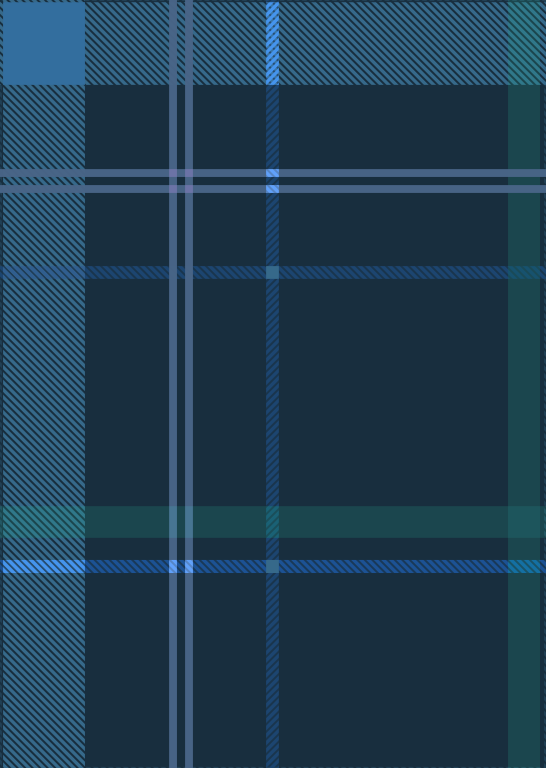
A Shadertoy shader for this pattern:

```glsl
const vec2 TILE = vec2(0.7109, 1.0);
const float HATCH_PITCH = 0.00977;

const vec3 GROUND = vec3(0.095, 0.182, 0.245);
const vec3 STEEL  = vec3(0.21, 0.41, 0.54);
const vec3 ROYAL  = vec3(0.20, 0.43, 0.62);
const vec3 SLATE  = vec3(0.285, 0.395, 0.53);
const vec3 LILAC  = vec3(0.42, 0.45, 0.65);
const vec3 NAVY   = vec3(0.11, 0.27, 0.44);
const vec3 COBALT = vec3(0.11, 0.32, 0.58);
const vec3 SKY    = vec3(0.27, 0.58, 0.93);
const vec3 GREEN  = vec3(0.105, 0.275, 0.305);

// Antialiased stripe coverage
float band(float x, float center, float halfWidth, float aa) {
    return clamp((halfWidth - abs(x - center)) / aa + 0.5, 0.0, 1.0);
}

// Two narrow stripes mirrored about a center
float twinBand(float x, float center, float gap, float halfWidth, float aa) {
    return band(abs(x - center), gap, halfWidth, aa);
}

// Diagonal twill lines; duty is the lit share of each pitch
float twill(float diagonal, float pitch, float duty, float aa) {
    float d = abs(fract(diagonal / pitch) - 0.5) * pitch;
    return clamp((0.5 * duty * pitch - d) / (1.4 * aa) + 0.5, 0.0, 1.0);
}

vec3 tartan(vec2 p, float aa) {
    // Twill runs: falling to the right, and rising to the right
    float falling = twill(p.x - p.y, HATCH_PITCH, 0.62, aa);
    float rising = twill(p.x + p.y, HATCH_PITCH, 0.62, aa);

    // Stripe coverage: x holds the vertical stripe, y the horizontal one
    vec2 wide = vec2(band(p.x, 0.0573, 0.0533, aa), band(p.y, 0.0567, 0.0538, aa));
    vec2 twin = vec2(twinBand(p.x, 0.2357, 0.0104, 0.0051, aa),
                     twinBand(p.y, 0.2357, 0.0104, 0.0051, aa));
    vec2 thin = vec2(band(p.x, 0.3548, 0.0083, aa), band(p.y, 0.3548, 0.0083, aa));
    vec2 green = vec2(band(p.x, 0.6823, 0.0208, aa), band(p.y, 0.6797, 0.0206, aa));
    float bright = band(p.y, 0.7376, 0.0085, aa);

    // Wide twill stripes and their solid crossing
    float wideAny = max(wide.x, wide.y);
    vec3 color = mix(GROUND, STEEL, wideAny * falling);
    color = mix(color, ROYAL, wide.x * wide.y);

    // Faint stitches along the tile seam
    vec2 seam = vec2(band(p.x, 0.0, 0.0025, aa) + band(p.x, TILE.x, 0.0025, aa),
                     band(p.y, 0.0, 0.0015, aa) + band(p.y, TILE.y, 0.0015, aa));
    color = mix(color, STEEL, 0.3 * falling * min(seam.x + seam.y, 1.0));

    // Sheer green stripes tint whatever they cross
    float greenAny = max(green.x, green.y);
    vec3 tint = mix(GREEN - GROUND, vec3(-0.02, 0.06, 0.0), wideAny * falling);
    color += tint * greenAny;
    color += vec3(0.01, 0.06, 0.055) * green.x * green.y;

    // Thin twill stripes, lighter over the other stripes
    vec3 thinV = mix(NAVY, vec3(0.10, 0.38, 0.46), green.y);
    thinV = mix(thinV, SKY, wide.y);
    color = mix(color, thinV, thin.x * mix(0.3, 1.0, rising));
    vec3 thinH = mix(NAVY, vec3(0.09, 0.32, 0.43), green.x);
    thinH = mix(thinH, vec3(0.19, 0.37, 0.56), wide.x);
    color = mix(color, thinH, thin.y * mix(0.3, 1.0, falling));
    vec3 brightH = mix(COBALT, vec3(0.08, 0.44, 0.64), green.x);
    brightH = mix(brightH, SKY, wide.x);
    color = mix(color, brightH, bright * mix(0.3, 1.0, falling));
    color = mix(color, STEEL, thin.x * max(thin.y, bright));

    // Twin solid lines, with bright knots where they meet blue thread
    vec3 twinColor = SLATE + vec3(0.0, 0.07, 0.05) * twin.x * green.y;
    color = mix(color, twinColor, max(twin.x, twin.y) * 0.97);
    color = mix(color, LILAC, twin.x * twin.y);
    float knot = max(thin.x * twin.y, bright * twin.x);
    vec3 knotColor = mix(SLATE, vec3(0.38, 0.63, 0.98), mix(0.55, 1.0, falling));
    return mix(color, knotColor, knot);
}

void mainImage(out vec4 fragColor, in vec2 fragCoord) {
    float aa = 1.0 / iResolution.y;
    vec2 p = vec2(fragCoord.x, iResolution.y - fragCoord.y) * aa;
    fragColor = vec4(tartan(mod(p, TILE), aa), 1.0);
}
```
